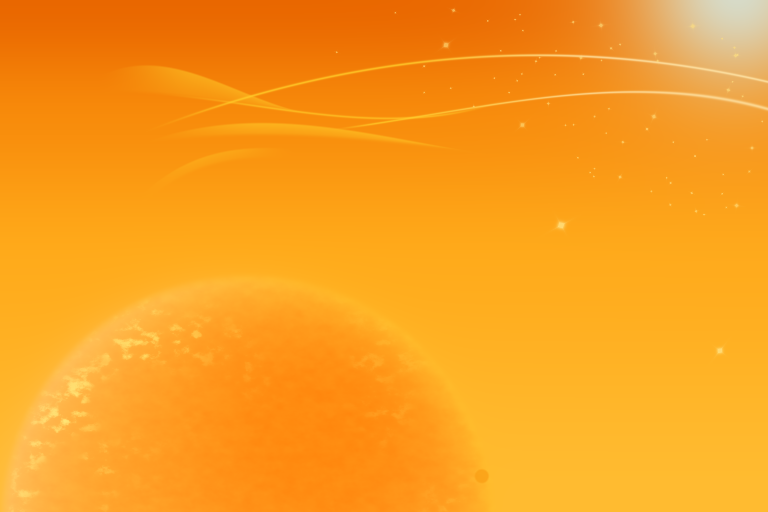
Give the GLSL for this background, as a Shadertoy shader.

```glsl
// A warm orange sky with a pale corner glow, flowing ribbons of light,
// scattered sparkles and a large hazy planet rising from the lower edge.
// Ribbons are cubics through four knots; texture and dust use a sine hash.

const vec3 GOLD = vec3(1.0, 0.80, 0.16);
const vec3 CREAM = vec3(1.0, 0.90, 0.66);

float hash(vec2 p) {
    return fract(sin(dot(p, vec2(127.1, 311.7))) * 43758.545);
}

float noise(vec2 p) {
    vec2 i = floor(p), f = fract(p);
    f = f * f * (3.0 - 2.0 * f);
    return mix(mix(hash(i), hash(i + vec2(1, 0)), f.x),
               mix(hash(i + vec2(0, 1)), hash(i + vec2(1, 1)), f.x), f.y);
}

float fbm(vec2 p) {
    float sum = 0.0, amp = 0.5;
    for (int i = 0; i < 5; i++) {
        sum += amp * noise(p);
        p = mat2(1.6, 1.2, -1.2, 1.6) * p;
        amp *= 0.5;
    }
    return sum;
}

// Height at x of the cubic through the knots (k, h)
float cubic(float x, vec4 k, vec4 h) {
    vec4 d = x - k;
    return h.x * d.y * d.z * d.w / ((k.x - k.y) * (k.x - k.z) * (k.x - k.w))
         + h.y * d.x * d.z * d.w / ((k.y - k.x) * (k.y - k.z) * (k.y - k.w))
         + h.z * d.x * d.y * d.w / ((k.z - k.x) * (k.z - k.y) * (k.z - k.w))
         + h.w * d.x * d.y * d.z / ((k.w - k.x) * (k.w - k.y) * (k.w - k.z));
}

// Opacity along x: fades in over a..b and out over c..d
float span(float x, vec4 s) {
    return smoothstep(s.x, s.y, x) * (1.0 - smoothstep(s.z, s.w, x));
}

float strand(float y, float h, float width) {
    return exp(-pow((y - h) / width, 2.0));
}

// Veil between two heights, brightest at its upper edge
float veil(float y, float top, float low) {
    float t = clamp((y - low) / max(top - low, 0.002), 0.0, 1.0);
    return smoothstep(low - 0.004, low + 0.006, y)
         * (1.0 - smoothstep(top - 0.002, top + 0.003, y)) * mix(0.35, 1.0, t);
}

// Small tilted four-point star with a soft core
float sparkle(vec2 p, float size, float angle) {
    float c = cos(angle), s = sin(angle);
    p = abs(mat2(c, -s, s, c) * p) / size;
    float rays = exp(-p.x * 1.6 - p.y * 7.0) + exp(-p.y * 2.2 - p.x * 7.0);
    return min(rays + exp(-dot(p, p) * 5.0), 1.0);
}

vec3 sky(vec2 p) {
    vec3 c = mix(vec3(1.0, 0.735, 0.19), vec3(1.0, 0.665, 0.10), smoothstep(0.0, 0.58, p.y));
    c = mix(c, vec3(0.97, 0.54, 0.04), smoothstep(0.48, 0.82, p.y));
    c = mix(c, vec3(0.915, 0.405, 0.0), smoothstep(0.76, 1.0, p.y));
    vec2 q = p - vec2(1.44, 1.02);
    c = mix(c, vec3(0.97, 0.66, 0.22), 0.7 * exp(-dot(q, q) * 9.0));
    return mix(c, vec3(0.84, 0.86, 0.79), exp(-dot(q, q) * 32.0));
}

vec3 ribbons(vec3 c, vec2 p) {
    float x = p.x, y = p.y;
    vec3 tint = mix(GOLD, CREAM, smoothstep(0.75, 1.2, x));
    float crest = cubic(x, vec4(0.215, 0.352, 0.527, 0.664), vec4(0.859, 0.863, 0.799, 0.773));
    float under = cubic(x, vec4(0.234, 0.43, 0.664, 0.977), vec4(0.820, 0.803, 0.773, 0.801));
    float wave = cubic(x, vec4(0.312, 0.586, 0.84, 1.152), vec4(0.7305, 0.756, 0.717, 0.680));
    float base = cubic(x, vec4(0.312, 0.586, 0.84, 1.152), vec4(0.723, 0.734, 0.713, 0.680));
    float wisp = cubic(x, vec4(0.293, 0.371, 0.449, 0.566), vec4(0.633, 0.682, 0.705, 0.709));
    float arc = cubic(x, vec4(0.293, 0.645, 1.055, 1.5), vec4(0.746, 0.850, 0.892, 0.840));
    float sweep = cubic(x, vec4(0.645, 0.859, 1.211, 1.5), vec4(0.746, 0.779, 0.820, 0.787));
    c = mix(c, GOLD, 0.55 * veil(y, crest, under) * span(x, vec4(0.19, 0.38, 0.56, 0.67)));
    c = mix(c, GOLD, 0.60 * veil(y, wave, base) * span(x, vec4(0.27, 0.52, 0.75, 1.17)));
    c = mix(c, GOLD, 0.35 * veil(y, wisp, wisp - 0.02) * span(x, vec4(0.27, 0.40, 0.44, 0.58)));
    c = mix(c, GOLD, 0.65 * strand(y, under, 0.0022) * span(x, vec4(0.30, 0.55, 0.82, 1.0)));
    c = mix(c, tint, 0.80 * strand(y, arc, 0.0024) * span(x, vec4(0.27, 0.50, 1.6, 1.7)));
    float thick = mix(0.002, 0.0034, smoothstep(1.1, 1.5, x));
    return mix(c, tint, 0.75 * strand(y, sweep, thick) * span(x, vec4(0.64, 0.74, 1.6, 1.7)));
}

vec3 sparkles(vec3 c, vec2 p) {
    float light = 0.0;
    for (int i = 0; i < 70; i++) {
        float n = float(i);
        float x = mix(0.55, 1.5, sqrt(hash(vec2(n, 1.0))));
        float drop = hash(vec2(n, 2.0)) * mix(0.18, 0.42, smoothstep(0.8, 1.4, x));
        float size = mix(0.003, 0.011, pow(hash(vec2(n, 3.0)), 6.0));
        light += sparkle(p - vec2(x, 0.98 - drop), size, 6.3 * hash(vec2(n, 4.0))) * 0.75;
    }
    light += sparkle(p - vec2(1.096, 0.560), 0.015, 0.5);
    light += sparkle(p - vec2(1.406, 0.315), 0.012, 0.9);
    return mix(c, vec3(1.0, 0.88, 0.50), min(light, 1.0) * 0.85);
}

vec3 planet(vec3 c, vec2 p, vec2 center, float radius) {
    vec2 q = (p - center) / radius;
    float r = length(q), depth = max(1.0 - r, 0.0);
    float left = 1.0 - smoothstep(-0.9, 0.45, q.x);
    vec3 rim = mix(vec3(1.0, 0.735, 0.17), vec3(1.0, 0.76, 0.37), left);
    vec3 body = mix(vec3(1.0, 0.54, 0.06), vec3(1.0, 0.635, 0.16),
                    smoothstep(0.1, 1.0, length(q - vec2(0.30, 0.40))));
    body = mix(body, rim, exp(-depth * mix(9.0, 4.5, left)));
    // Bright mottling on the lit side and faint grain elsewhere
    float grain = fbm(q * vec2(24.0, 34.0));
    float patches = smoothstep(0.42, 0.68, fbm(q * 4.0 + 3.0));
    float lit = exp(-pow((r - 0.78) / 0.20, 2.0)) * mix(0.25, 1.0, left);
    body += vec3(0.0, 0.22, 0.22) * smoothstep(0.48, 0.75, grain) * patches * lit;
    body += vec3(0.0, 0.05, 0.03) * (grain - 0.48);
    c = mix(c, rim, 0.35 * exp(-max(r - 1.0, 0.0) * 16.0));
    return mix(c, body, 1.0 - smoothstep(0.965, 1.025, r));
}

void mainImage(out vec4 fragColor, in vec2 fragCoord) {
    vec2 p = fragCoord / iResolution.y;
    p.x *= 1.5 * iResolution.y / iResolution.x;
    vec3 c = sparkles(ribbons(sky(p), p), p);
    c = planet(c, p, vec2(0.485, -0.02), 0.478);
    // Small moon on the right rim
    float moon = 1.0 - smoothstep(0.011, 0.016, length(p - vec2(0.941, 0.070)));
    c = mix(c, vec3(0.98, 0.62, 0.08), moon * 0.75);
    fragColor = vec4(clamp(c, 0.0, 1.0), 1.0);
}
```
